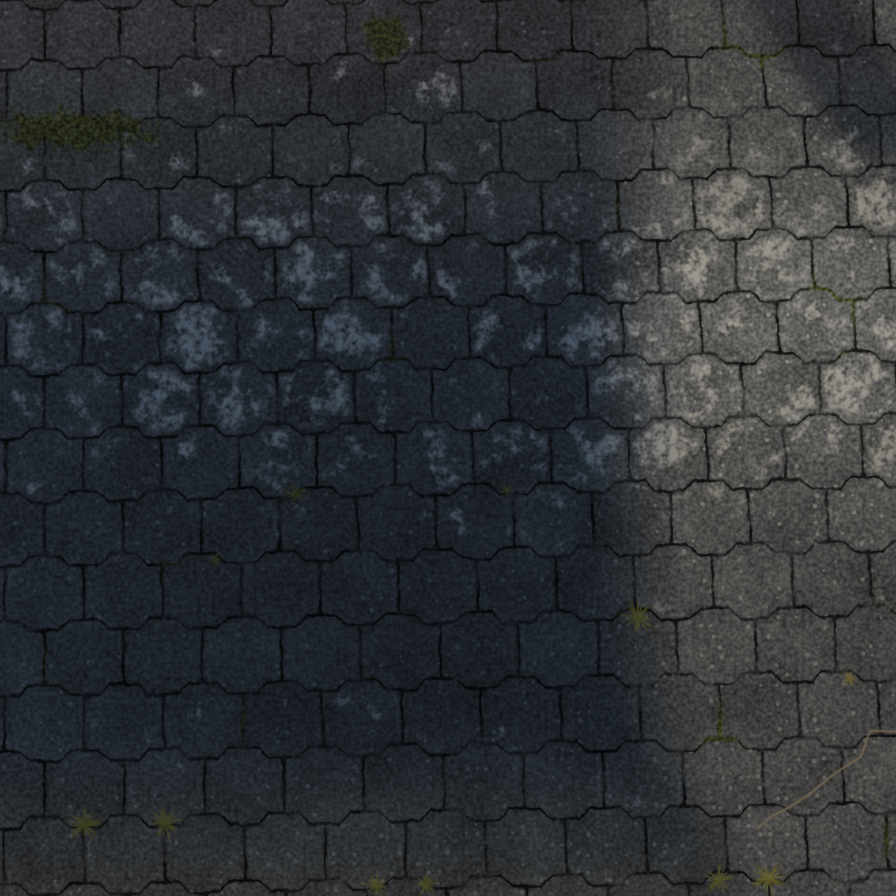
Give the GLSL for this texture, as a Shadertoy shader.

```glsl
// Weathered interlocking concrete pavers in half-offset rows, part shaded, part sunlit.
// A trapezoid wave bends each row joint; gradient noise adds grain and pale lime bloom.
// Soft masks make the shade, then moss, grass tufts and a dry twig lie on top.

float hash(vec2 p) {
    vec3 q = fract(p.xyx * 0.1031);
    q += dot(q, q.yzx + 33.33);
    return fract((q.x + q.y) * q.z);
}

float corner(vec2 cell, vec2 offset) {
    float a = 6.2832 * hash(cell);
    return dot(vec2(cos(a), sin(a)), offset);
}

float noise(vec2 p) {
    vec2 i = floor(p), f = fract(p), u = f * f * f * (f * (f * 6.0 - 15.0) + 10.0);
    vec2 e = vec2(1.0, 0.0);
    return 1.4 * mix(mix(corner(i, f), corner(i + e, f - e), u.x),
                     mix(corner(i + e.yx, f - e.yx), corner(i + 1.0, f - 1.0), u.x), u.y);
}

float fbm(vec2 p) {
    float sum = 0.0, amp = 0.55;
    for (int i = 0; i < 5; i++) {
        sum += amp * noise(p);
        p = mat2(1.6, 1.2, -1.2, 1.6) * p + 7.3;
        amp *= 0.6;
    }
    return sum;
}

float segment(vec2 p, vec2 a, vec2 b) {
    vec2 d = b - a;
    return length(p - a - d * clamp(dot(p - a, d) / dot(d, d), 0.0, 1.0));
}

// Block id in xy, distance to the nearest joint in z
vec3 paver(vec2 p) {
    float v = p.y + 0.018 * (p.x - 0.5) - 0.0638;
    float n = 14.91 * v - 0.865 * v * v;
    float q = (p.x - 0.0495) / (0.084 + 0.0059 * p.y);
    float joint = round(n);
    float wave = clamp(2.4 * cos(6.2832 * q), -1.0, 1.0);
    float d = n - joint + 0.08 * wave * (1.0 - 2.0 * mod(joint, 2.0));
    float row = d > 0.0 ? joint : joint - 1.0;
    q += 0.5 * (1.0 - mod(row, 2.0));
    float side = (0.5 - abs(fract(q) - 0.5)) * 0.087, end = abs(d) * 0.07;
    float h = max(1.0 - abs(side - end) / 0.006, 0.0);
    return vec3(floor(q), row, min(side, end) - 0.0007 * h * h);
}

// Blue shade, a warm sunlit side and a slanted shadow at the upper right
vec3 daylight(vec2 p, out float sun) {
    vec3 shade = mix(vec3(0.60, 0.62, 0.65), vec3(0.39, 0.47, 0.57), smoothstep(0.0, 0.42, p.y));
    shade *= 1.0 - 0.14 * exp(-12.0 * dot(p - vec2(0.42, 0.7), p - vec2(0.42, 0.7)));
    shade = mix(shade, vec3(0.64, 0.66, 0.67), smoothstep(0.8, 1.02, p.y));
    float border = 0.71 + 0.9 * pow(max(p.y - 0.62, 0.0), 2.0) + 0.012 * noise(p * 9.0);
    sun = smoothstep(-0.06, 0.06, p.x - border);
    float bar = 1.0 - smoothstep(0.035, 0.085, abs(p.x - 0.89 - 0.7 * p.y));
    sun *= 1.0 - bar * (1.0 - smoothstep(0.14, 0.21, p.y));
    float level = 0.85 + 0.32 * exp(-pow((p.y - 0.36) / 0.2, 2.0));
    return mix(shade, vec3(1.02, 1.01, 0.98) * level, sun);
}

void mainImage(out vec4 fragColor, in vec2 fragCoord) {
    vec2 p = fragCoord / iResolution.xy;
    p.y = 1.0 - p.y; // rows count downward
    float px = 1.0 / iResolution.y, sun;
    vec3 light = daylight(p, sun);
    vec2 ragged = vec2(fbm(p * 38.0), fbm(p * 38.0 + 70.0));
    vec3 block = paver(p + 0.0032 * ragged);
    vec2 id = block.xy;
    float edge = block.z, grain = noise(p * 237.0) + 0.6 * noise(p.yx * 131.0 + 9.0);

    // Concrete: tone per block, stains and fine aggregate
    float tone = 0.305 + 0.04 * (hash(id + 40.0) - 0.5) + 0.07 * fbm(p * 16.0) + 0.085 * grain;
    vec3 albedo = vec3(max(tone, 0.17));

    // Lime bloom, strongest in a band above the middle
    float band = smoothstep(0.06, 0.27, p.y) * (1.0 - smoothstep(0.48, 0.63, p.y));
    float rare = step(0.95, hash(id + 91.0));
    float bloom = fbm(p * 25.0 + id * 17.0) + band * (0.2 + 0.36 * hash(id + 20.0) + 0.14 * sun);
    bloom = smoothstep(0.0, 0.4, bloom + 0.25 * rare * (1.0 - band) - 0.37);
    bloom *= smoothstep(0.001, 0.014, edge + 0.006 * noise(p * 60.0));
    bloom *= clamp(0.72 + 0.7 * noise(p * 115.0) + 0.35 * grain, 0.0, 1.0);
    albedo = mix(albedo, mix(vec3(0.72, 0.70, 0.68), vec3(0.52, 0.51, 0.49), sun), bloom);

    // Pale specks, denser toward the lower right
    vec2 g = p * 95.0, cell = floor(g);
    vec2 center = 0.3 + 0.4 * vec2(hash(cell + 5.0), hash(cell + 15.0));
    float size = 0.1 + 0.14 * hash(cell + 25.0);
    float speck = 1.0 - smoothstep(size - 0.08, size + 95.0 * px, length(fract(g) - center));
    speck *= step(0.94 - 0.12 * smoothstep(0.8, 1.7, p.x + p.y), hash(cell));
    albedo = mix(albedo, vec3(0.55), 0.6 * speck);

    // Thin joints, partly filled with dust, and worn rims
    float depth = clamp(0.52 + 0.45 * noise(p * 27.0) + 0.25 * noise(p * 80.0), 0.1, 0.75);
    float crack = 1.0 - smoothstep(0.0004, 0.0014 + px, edge + 0.0004 * grain);
    albedo *= mix(0.9, 1.0, smoothstep(0.0, 0.006, edge));
    albedo += 0.05 * smoothstep(0.1, 0.5, noise(p * 35.0 + 20.0)) * exp(-pow((edge - 0.005) / 0.0018, 2.0));
    albedo *= 1.0 - depth * crack;

    // Moss in a strip, a small clump and a few joints
    float strip = 1.0 - length((p - vec2(0.08, 0.145)) / vec2(0.11, 0.026));
    float clump = 1.0 - length((p - vec2(0.43, 0.042)) / vec2(0.026, 0.035));
    float moss = smoothstep(0.0, 0.5, max(strip, clump) + 0.7 * fbm(p * 50.0));
    moss = max(moss, smoothstep(0.5, 0.8, noise(p * 8.0 + 3.0)) * (1.0 - smoothstep(0.001, 0.004, edge)));
    albedo = mix(albedo, vec3(0.25, 0.27, 0.12) * (1.0 + 0.6 * grain), 0.8 * moss);

    // Grass tufts rooted in the row joints
    for (int i = 0; i < 11; i++) {
        float k = float(i), h = hash(vec2(k, 3.0)), row = floor(14.0 - 11.0 * h * h);
        float x = fract(0.618 * k + 0.24);
        vec2 r = p - vec2(x, 0.0638 + 0.0671 * row + 0.0003 * row * row - 0.018 * (x - 0.5));
        float a = atan(r.y, r.x), reach = mix(0.008, 0.026, hash(vec2(k, 8.0)));
        float blades = smoothstep(-0.3, 0.6, cos(a * 11.0 + 2.5 * sin(a * 3.0 + k)));
        float tuft = mix(1.0, blades, smoothstep(0.1, 0.5, length(r) / reach));
        tuft *= 1.0 - smoothstep(0.35, 0.9 + 0.2 * sin(a * 5.0 + k), length(r) / reach);
        albedo = mix(albedo, vec3(0.50, 0.47, 0.20), 0.75 * tuft);
    }

    // Dry bent twig
    vec2 t = p + 0.002 * noise(p * 25.0), bend = vec2(0.96, 0.845), tip = vec2(0.972, 0.817);
    float twig = min(segment(t, vec2(0.845, 0.925), bend), segment(t, bend, tip));
    twig = min(twig, segment(t, tip, vec2(1.01, 0.816)));
    albedo = mix(albedo, vec3(0.5, 0.44, 0.37), 0.8 * (1.0 - smoothstep(0.0005, 0.0012 + px, twig)));
    fragColor = vec4(albedo * light, 1.0);
}
```
